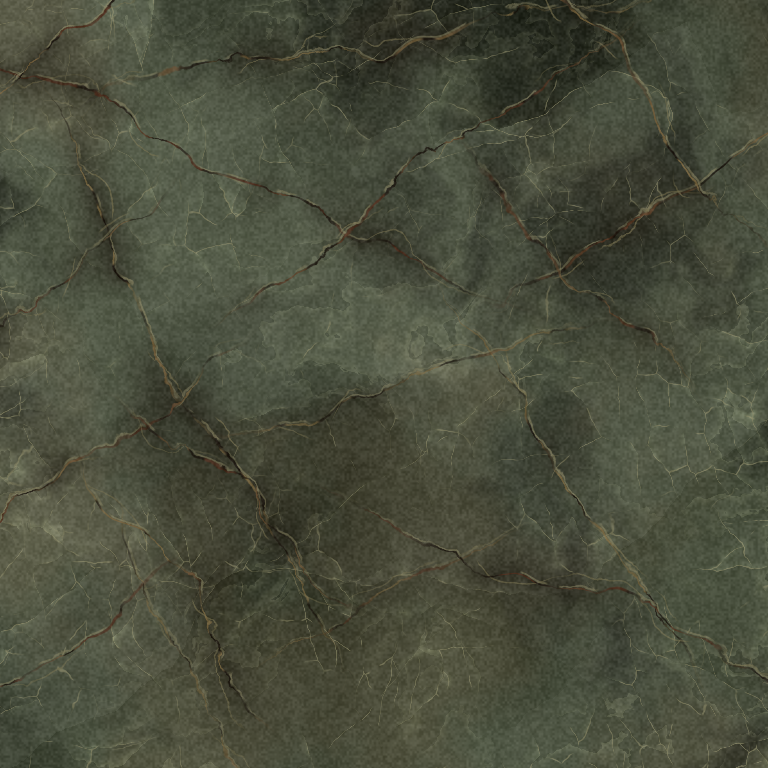
A Shadertoy shader for this texture:

```glsl
float hash(vec2 p) {
    vec3 h = fract(p.xyx * 0.1031);
    h += dot(h, h.yzx + 33.33);
    return fract((h.x + h.y) * h.z);
}

float noise(vec2 p) {
    vec2 cell = floor(p), f = fract(p);
    f = f * f * (3.0 - 2.0 * f);
    return mix(mix(hash(cell), hash(cell + vec2(1, 0)), f.x),
               mix(hash(cell + vec2(0, 1)), hash(cell + 1.0), f.x), f.y);
}

float fbm(vec2 p) {
    float sum = 0.0, amp = 0.5;
    for (int i = 0; i < 6; i++) {
        sum += amp * noise(p);
        p = mat2(1.6, 1.2, -1.2, 1.6) * p + 7.3;
        amp *= 0.5;
    }
    return sum;
}

mat2 rotation(float a) {
    return mat2(cos(a), -sin(a), sin(a), cos(a));
}

vec2 cellPoint(vec2 cell) {
    return vec2(hash(cell), hash(cell + 57.7));
}

// x: distance to the nearest cell border, y: random tone of the cell
vec2 fractureCells(vec2 p) {
    vec2 base = floor(p), nearest = vec2(0), nearestCell = base;
    float best = 9.0, border = 9.0;
    for (int k = 0; k < 9; k++) {
        vec2 cell = base + vec2(k % 3 - 1, k / 3 - 1);
        vec2 r = cell + cellPoint(cell) - p;
        if (dot(r, r) < best) {
            best = dot(r, r);
            nearest = r;
            nearestCell = cell;
        }
    }
    for (int k = 0; k < 25; k++) {
        vec2 cell = nearestCell + vec2(k % 5 - 2, k / 5 - 2);
        vec2 r = cell + cellPoint(cell) - p, across = r - nearest;
        if (dot(across, across) > 1e-4)
            border = min(border, dot(0.5 * (r + nearest), normalize(across)));
    }
    return vec2(border, hash(nearestCell + 13.1));
}

float line(float dist, float width) {
    return 1.0 - smoothstep(width * 0.3, width + 0.6 / iResolution.y, dist);
}

void mainImage(out vec4 fragColor, in vec2 fragCoord) {
    vec2 p = fragCoord / iResolution.y;
    vec2 warp = vec2(fbm(p * 7.0 + 3.0), fbm(p * 7.0 + 41.0)) - 0.5;

    // Cloudy green body with warm and smoky patches
    float tone = 0.42 + 2.0 * (fbm(p * 3.0 + warp) - 0.49) + 1.3 * (fbm(p * 1.5 + 60.0) - 0.49);
    vec3 color = mix(vec3(0.24, 0.265, 0.205), vec3(0.345, 0.375, 0.3), tone);
    color += vec3(0.018, -0.006, -0.012) * smoothstep(0.48, 0.64, fbm(p * 3.0 + 19.0));
    color *= 1.0 - 0.36 * smoothstep(0.56, 0.74, fbm(p * 4.0 + warp + 80.0));

    // Flaky layers: bright on one side of a ragged edge
    vec2 slant = rotation(0.55) * p * vec2(3.5, 8.0);
    float layer = fract(5.0 * fbm(slant + warp * 2.0));
    float flaked = smoothstep(0.48, 0.68, fbm(p * 5.0 + 31.0));
    color += vec3(0.10, 0.10, 0.08) * flaked * pow(1.0 - layer, 5.0) * smoothstep(0.0, 0.03, layer);

    // Pale hairline fractures, feathered on one side, between tinted facets
    for (int i = 0; i < 4; i++) {
        float scale = 2.6 * pow(1.75, float(i));
        vec2 q = rotation(0.55 - 1.35 * float(i % 2) - 0.15 * float(i)) * (p + warp * 0.08);
        vec2 cells = fractureCells(q * vec2(1.0, 1.9) * scale + 11.0 * float(i));
        float dist = cells.x / scale;
        float broken = smoothstep(0.49, 0.66, fbm(p * 7.0 + 23.0 * float(i)));
        float chipped = broken * smoothstep(0.3, 0.6, noise(p * 80.0 + 5.0 * float(i)));
        float feather = exp(-dist * 110.0) * step(0.62, cells.y);
        feather *= smoothstep(0.35, 0.65, fbm(p * 55.0 + 9.0));
        color += (cells.y - 0.5) * 0.045 / (1.0 + float(i));
        color += vec3(0.085, 0.09, 0.07) * feather * broken;
        color = mix(color, vec3(0.54, 0.53, 0.40), 0.65 * chipped * line(dist, 0.0008));
    }

    // Long rust and gold veins along the two main diagonals
    for (int i = 0; i < 18; i++) {
        float id = float(i), seed = hash(vec2(id, 5.0)), row = id * 9.7;
        vec2 center = fract(vec2(0.7549, 0.5698) * id + 0.23);
        float angle = (i % 2 == 0 ? -0.75 : 0.5) + 0.7 * (seed - 0.5);
        vec2 q = rotation(angle) * (p - center);
        float x = q.x;
        q.y += 0.05 * (noise(vec2(x * 6.0, row)) - 0.5)
             + 0.02 * (noise(vec2(x * 23.0, row)) - 0.5)
             + 0.03 * (fbm(p * 45.0 + row) - 0.5) * noise(vec2(x * 30.0, row + 1.0));
        float reach = 0.2 + 0.3 * hash(vec2(id, 8.0));
        float vary = noise(vec2(x * 19.0, row + 3.0));
        float strength = (1.0 - smoothstep(0.5 * reach, reach, abs(x))) * mix(0.5, 1.0, hash(vec2(id, 2.0)));
        float dist = abs(q.y);

        // Stain, pale rim and splintered side thread
        float stain = exp(-dist * 40.0) * strength * smoothstep(0.4, 0.75, fbm(p * 9.0 + row));
        color = mix(color, vec3(0.15, 0.14, 0.10), 0.75 * stain);
        float rim = line(abs(q.y - 0.003), 0.0014) * smoothstep(0.3, 0.6, noise(p * 60.0 + row));
        color = mix(color, vec3(0.53, 0.51, 0.38), 0.65 * rim * strength);
        float thread = abs(q.y + 0.05 * (noise(vec2(x * 15.0, row + 6.0)) - 0.5));
        float splinter = smoothstep(0.4, 0.65, noise(vec2(x * 24.0, row + 8.0)));
        color = mix(color, vec3(0.50, 0.47, 0.33), 0.6 * splinter * strength * line(thread, 0.0009));

        // Coloured core, broken and darkening in places
        float rust = smoothstep(0.3, 0.75, 0.5 * vary + 0.55 * seed);
        vec3 core = mix(vec3(0.48, 0.41, 0.26), vec3(0.31, 0.17, 0.11), rust);
        core = mix(core, vec3(0.11, 0.085, 0.06), smoothstep(0.45, 0.7, noise(p * 50.0 + row)));
        float whole = 0.4 + 0.6 * smoothstep(0.2, 0.5, noise(vec2(x * 38.0, row + 4.0)));
        color = mix(color, core, 0.9 * strength * whole * line(dist, 0.0008 + 0.002 * vary * vary));
    }

    // Fine mineral grain
    color += 0.08 * (noise(p * 340.0) - 0.5) + 0.035 * (noise(p * 150.0 + 9.0) - 0.5);
    fragColor = vec4(clamp(color, 0.0, 1.0), 1.0);
}
```
